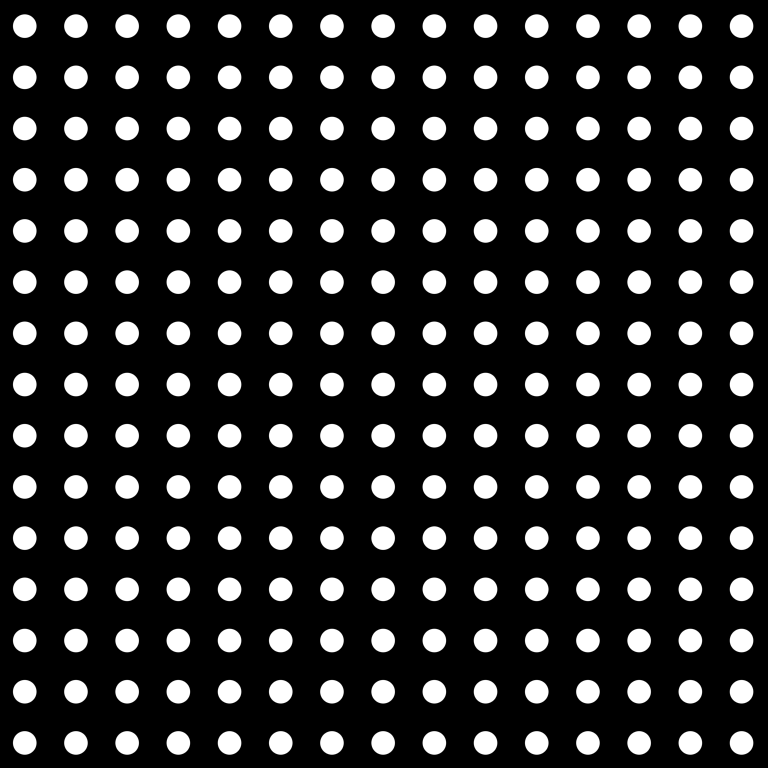
Give the GLSL for this pattern, as a Shadertoy shader.

```glsl
const float REPEATS = 15.0;                    // dots across and down
const float DOT_RADIUS = 0.23;                 // in cells
const vec2 GRID_SHIFT = vec2(-0.0011, -0.0007); // in canvas units
const float EDGE_PIXELS = 0.7;                 // half width of the smoothed edge
const vec3 GROUND_COLOR = vec3(0.0);
const vec3 DOT_COLOR = vec3(1.0);

// Signed distance to the dot centred in each repeating cell
float dotGridDistance(vec2 cellPos) {
    return length(fract(cellPos) - 0.5) - DOT_RADIUS;
}

void mainImage(out vec4 fragColor, in vec2 fragCoord) {
    vec2 uv = fragCoord / iResolution.xy;
    float edge = EDGE_PIXELS * REPEATS / min(iResolution.x, iResolution.y);

    // Antialiased coverage of the dots
    float dist = dotGridDistance((uv - GRID_SHIFT) * REPEATS);
    float coverage = 1.0 - smoothstep(-edge, edge, dist);

    fragColor = vec4(mix(GROUND_COLOR, DOT_COLOR, coverage), 1.0);
}
```
